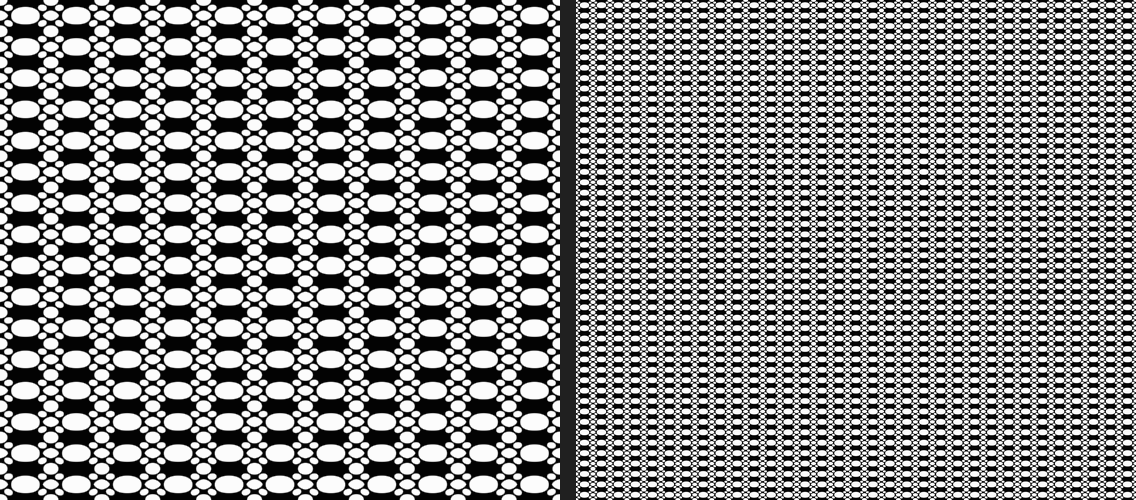
Left: one tile. Right: repeated 3 by 3.
This pattern is drawn by a Shadertoy shader. Its source:

```glsl
// Black and white mesh: wide ovals between columns of lenses, rounds and small pebbles.
#define REPEATS vec2(11.0, 16.0)
#define CELL_ASPECT 1.626
#define OVAL_RADII vec2(0.457, 0.280)
#define LENS_RADII vec2(0.256, 0.165)
#define ROUND_RADII vec2(0.240, 0.188)
#define PEBBLE_RADII vec2(0.142, 0.102)
#define PEBBLE_OFFSET vec2(0.272, 0.248)
#define EDGE_SOFTNESS 1.3
#define INK vec3(0.01)
#define PAPER vec3(0.99)

// Approximate signed distance to a superellipse; power 2 is an ellipse, lower is more pointed.
float superellipse(vec2 p, vec2 radii, float power) {
    vec2 q = abs(p) / radii;
    float k = max(pow(pow(q.x, power) + pow(q.y, power), 1.0 / power), 1e-3);
    vec2 gradient = pow(q / k, vec2(power - 1.0)) / radii;
    return (k - 1.0) / max(length(gradient), 1e-3);
}

vec2 rotate(vec2 p, float angle) {
    float c = cos(angle), s = sin(angle);
    return vec2(c * p.x - s * p.y, s * p.x + c * p.y);
}

// Distance to the nearest opening; p is centred on the cell, in cell heights.
float openings(vec2 p) {
    bool lower = p.y < 0.0;
    vec2 q = abs(p);
    vec2 corner = vec2(0.5 * CELL_ASPECT, 0.5);

    // The oval is a little flatter underneath.
    float d = superellipse(q, OVAL_RADII, lower ? 2.4 : 2.15);

    // Lens and round alternate down each column.
    d = min(d, superellipse(q - vec2(corner.x, 0.0), LENS_RADII, 1.6));
    d = min(d, superellipse(q - corner, ROUND_RADII, 2.1));

    // Pebbles flank the column, the lower pair tilted more.
    vec2 pebble = q - vec2(corner.x - PEBBLE_OFFSET.x, PEBBLE_OFFSET.y);
    return min(d, superellipse(rotate(pebble, lower ? 0.35 : 0.12), PEBBLE_RADII, 2.1));
}

void mainImage(out vec4 fragColor, in vec2 fragCoord) {
    vec2 cell = fract(fragCoord / iResolution.xy * REPEATS) - 0.5;
    float d = openings(cell * vec2(CELL_ASPECT, 1.0));
    float edge = EDGE_SOFTNESS * REPEATS.y / iResolution.y;
    float light = clamp(0.5 - d / edge, 0.0, 1.0);
    fragColor = vec4(mix(INK, PAPER, light), 1.0);
}
```
